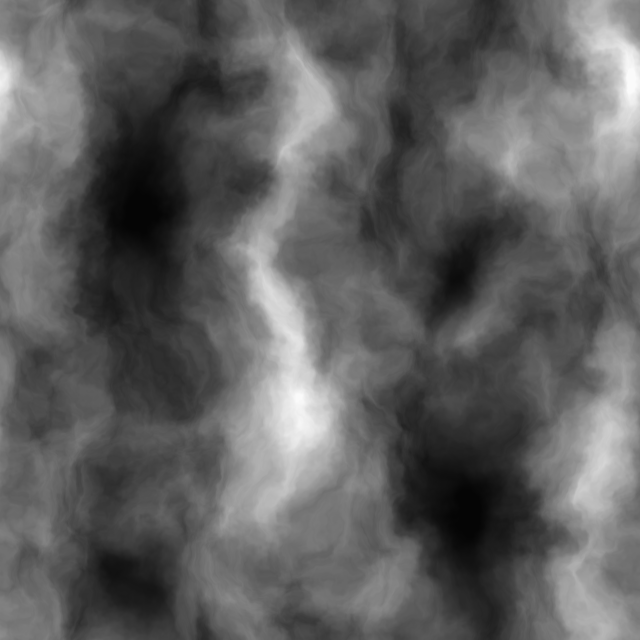
Give the GLSL for this texture map, as a WebGL 2 fragment shader.

```glsl
#version 300 es
precision highp float;
// Tiling grey smoke: bright upright plumes that flare into soft clouds, between
// dark hollows. Broad wrapped bells are bent by periodic layered noise, then
// mottled with finer noise, cellular puffs and a few faint cellular creases.

uniform vec2 u_resolution;
out vec4 fragColor;

const float BASE_GREY = 0.335;

// Random pair in 0..1 for a lattice cell that wraps after `cells`.
vec2 hashCell(vec2 cell, vec2 cells, float seed) {
  uvec2 h = uvec2(mod(cell, cells)) + uvec2(uint(seed) * 97u + 11u, uint(seed) * 57u + 5u);
  h = h * 1664525u + 1013904223u;
  h.x += h.y * 1664525u;
  h.y += h.x * 1664525u;
  h ^= h >> 16u;
  h.x += h.y * 1664525u;
  h.y += h.x * 1664525u;
  h ^= h >> 16u;
  return vec2(h & 65535u) / 65535.0;
}

// Slope of one lattice corner, seen from `offset`.
float cornerSlope(vec2 cell, vec2 offset, vec2 cells, float seed) {
  float angle = 6.28318 * hashCell(cell, cells, seed).x;
  return dot(vec2(cos(angle), sin(angle)), offset);
}

float gradientNoise(vec2 p, vec2 cells, float seed) {
  vec2 cell = floor(p * cells);
  vec2 f = fract(p * cells);
  vec2 s = f * f * f * (f * (f * 6.0 - 15.0) + 10.0);
  vec2 e = vec2(1.0, 0.0);
  float low = mix(cornerSlope(cell, f, cells, seed),
                  cornerSlope(cell + e.xy, f - e.xy, cells, seed), s.x);
  float high = mix(cornerSlope(cell + e.yx, f - e.yx, cells, seed),
                   cornerSlope(cell + e.xx, f - e.xx, cells, seed), s.x);
  return mix(low, high, s.y);
}

float layeredNoise(vec2 p, vec2 cells, float seed) {
  float sum = 0.0;
  float weight = 0.5;
  for (int octave = 0; octave < 6; octave++) {
    sum += weight * gradientNoise(p, cells, seed + float(octave));
    cells *= 2.0;
    weight *= 0.52;
  }
  return sum;
}

// Distances to the nearest and second nearest scattered point.
vec2 cellular(vec2 p, vec2 cells, float seed) {
  vec2 cell = floor(p * cells);
  vec2 f = fract(p * cells);
  vec2 nearest = vec2(4.0);
  for (int y = -1; y <= 1; y++) {
    for (int x = -1; x <= 1; x++) {
      vec2 step2 = vec2(x, y);
      float d = length(step2 + hashCell(cell + step2, cells, seed) - f);
      nearest = d < nearest.x ? vec2(d, nearest.x) : vec2(nearest.x, min(nearest.y, d));
    }
  }
  return nearest;
}

// Shortest offset on the unit tile.
vec2 wrapOffset(vec2 d) {
  return d - floor(d + 0.5);
}

float bell(vec2 p, vec2 centre, vec2 radius) {
  vec2 d = wrapOffset(p - centre) / radius;
  return exp(-dot(d, d));
}

// A narrow stem with a halo, flaring into a cloud at its foot.
float plume(vec2 p) {
  vec2 d = wrapOffset(p - vec2(0.45, 0.60));
  float lean = 0.05 * exp(-pow((d.y - 0.40) / 0.10, 2.0));
  float span = exp(-pow(d.y / 0.34, 4.0));
  float x = d.x - lean * span;
  float stem = exp(-pow(x / 0.042, 2.0));
  float halo = exp(-pow(x / 0.10, 2.0));
  return span * (0.33 * stem + 0.10 * halo) + 0.29 * bell(p, vec2(0.44, 0.28), vec2(0.14, 0.15));
}

float hollows(vec2 p) {
  return 0.34 * bell(p, vec2(0.24, 0.68), vec2(0.10, 0.19))
       + 0.28 * bell(p, vec2(0.71, 0.59), vec2(0.08, 0.09));
}

void main() {
  vec2 p = gl_FragCoord.xy / u_resolution;
  vec2 bend = vec2(layeredNoise(p, vec2(5.0, 4.0), 1.0), layeredNoise(p, vec2(4.0), 11.0));
  vec2 q = p + 0.14 * bend;

  // Broad light and shade, repeated half a tile across and up.
  float tone = BASE_GREY;
  for (int copy = 0; copy < 2; copy++) {
    vec2 shifted = q + 0.5 * float(copy);
    tone += plume(shifted) - hollows(shifted);
  }

  // Mottling, fading out inside the hollows.
  float mottle = 0.62 * layeredNoise(q, vec2(7.0, 5.0), 21.0);
  float puffs = 0.10 * (0.45 - cellular(q, vec2(10.0, 8.0), 31.0).x);
  vec2 web = cellular(q, vec2(7.0, 5.0), 41.0);
  float patchy = smoothstep(0.0, 0.3, gradientNoise(p, vec2(6.0), 51.0));
  float crease = 0.035 * patchy * (1.0 - smoothstep(0.0, 0.10, web.y - web.x));
  tone += (mottle + puffs + crease) * smoothstep(-0.05, 0.35, tone);

  fragColor = vec4(vec3(clamp(tone, 0.02, 0.98)), 1.0);
}
```
